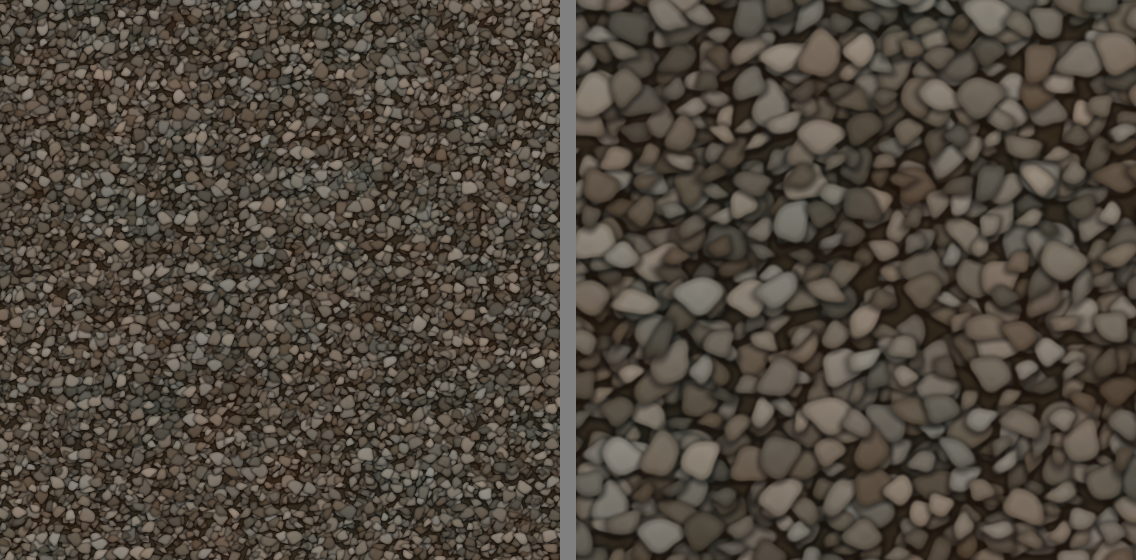
Left, the full canvas; right, a detail of the centre.
Reproduce this texture procedurally as a WebGL 1 fragment shader.

```glsl
precision highp float;

// A bed of fine brown-grey gravel seen from above under soft light.
// Jittered grids of wobbly ellipses are painted layer over layer, each
// stone casting a soft shadow on those below; noise tints whole patches.

#define GRID 42.0        // cells across the canvas
#define LAYERS 4         // sheets of stones, bottom to top
#define JITTER 0.7       // spread of stone centres within a cell
#define EDGE 0.10        // softness of a stone outline, in cells
#define SHADOW 0.46      // strength of the shadow around a stone
#define LEAN 0.35        // prevailing tilt of the long axis, radians
#define LEAN_SPREAD 2.2  // range of tilts around it
#define DARKEST 0.32     // red value of the dullest stone
#define BRIGHTEST 0.57   // red value of the palest stone
#define TINT 0.030       // strength of the colour variation

uniform vec2 u_resolution;

float hash(vec2 p) {
  return fract(sin(dot(p, vec2(127.1, 311.7))) * 43758.5453);
}

vec2 hash2(vec2 p) {
  return vec2(hash(p), hash(p + 57.3));
}

float noise(vec2 p) {
  vec2 cell = floor(p);
  vec2 f = fract(p);
  f = f * f * (3.0 - 2.0 * f);
  float low = mix(hash(cell), hash(cell + vec2(1.0, 0.0)), f.x);
  float high = mix(hash(cell + vec2(0.0, 1.0)), hash(cell + 1.0), f.x);
  return mix(low, high, f.y);
}

// Earthy grey: blue and green sit slightly below red at every brightness.
vec3 earth(float value) {
  return vec3(value, value - 0.034, value - 0.078);
}

// Approximate signed distance to a lumpy ellipse, negative inside.
float pebble(vec2 p, vec2 radii, float angle, vec2 seed) {
  float c = cos(angle);
  float s = sin(angle);
  vec2 q = vec2(c * p.x + s * p.y, c * p.y - s * p.x) / radii;
  float around = atan(q.y, q.x);
  float lumps = 0.09 * sin(3.0 * around + 6.28 * seed.x)
              + 0.06 * sin(4.0 * around + 6.28 * seed.y);
  return (length(q) * (1.0 + lumps) - 1.0) * radii.y;
}

// Paints one sheet of stones over the colour below.
vec3 paintLayer(vec3 below, vec2 uv, float layer) {
  vec2 p = uv * GRID + layer * vec2(17.37, 9.61);
  vec2 home = floor(p);
  float depth = mix(0.86, 1.0, layer / float(LAYERS - 1));
  vec3 color = below;

  for (int y = -1; y <= 1; y++) {
    for (int x = -1; x <= 1; x++) {
      vec2 cell = home + vec2(float(x), float(y));
      vec2 id = cell + layer * 71.0;
      vec2 place = hash2(id + 3.1);
      vec2 size = hash2(id + 11.7);
      vec2 look = hash2(id + 23.9);
      vec2 seed = hash2(id + 41.3);

      // Most stones are small, a few are large.
      float reach = mix(0.28, 0.62, size.x * size.x);
      vec2 radii = reach * vec2(1.0, mix(0.5, 0.9, size.y));
      float angle = LEAN + LEAN_SPREAD * (seed.x - 0.5);
      vec2 offset = p - cell - 0.5 - JITTER * (place - 0.5);
      float d = pebble(offset, radii, angle, seed.yx + place);

      // Soft shadow, slightly below the stone.
      float halo = pebble(offset + vec2(0.0, 0.04), radii, angle, seed.yx + place);
      color *= 1.0 - SHADOW * (1.0 - smoothstep(-0.05, 0.17, halo));

      // Stone colour, rounded off at the rim and paler on top.
      float value = mix(DARKEST, BRIGHTEST, pow(look.x, 1.2));
      float rim = mix(0.82, 1.0, 1.0 - smoothstep(-0.18, 0.0, d));
      float lit = 1.0 + 0.07 * clamp(offset.y / reach, -1.0, 1.0);
      vec3 stone = earth(value * rim * lit * depth);
      stone += TINT * (look.y - 0.5) * vec3(1.0, -0.1, -0.8);

      float cover = 1.0 - smoothstep(-0.5 * EDGE, 0.5 * EDGE, d);
      color = mix(color, stone, cover);
    }
  }
  return color;
}

void main() {
  vec2 uv = gl_FragCoord.xy / u_resolution.y;

  // Dark soil between the stones.
  vec3 color = earth(0.19);
  for (int i = 0; i < LAYERS; i++) {
    color = paintLayer(color, uv, float(i));
  }
  color = max(color, earth(0.115));

  // Patches of warm and greenish stone, uneven light and faint mottling.
  float warmth = noise(uv * 13.0 + 5.0) + noise(uv * 29.0) - 1.0;
  color += TINT * warmth * vec3(0.7, -0.15, -0.4);
  color *= 0.96 + 0.08 * noise(uv * 5.0 + 2.0);
  color += 0.022 * (noise(uv * 150.0) - 0.5);

  gl_FragColor = vec4(clamp(color, 0.0, 1.0), 1.0);
}
```
